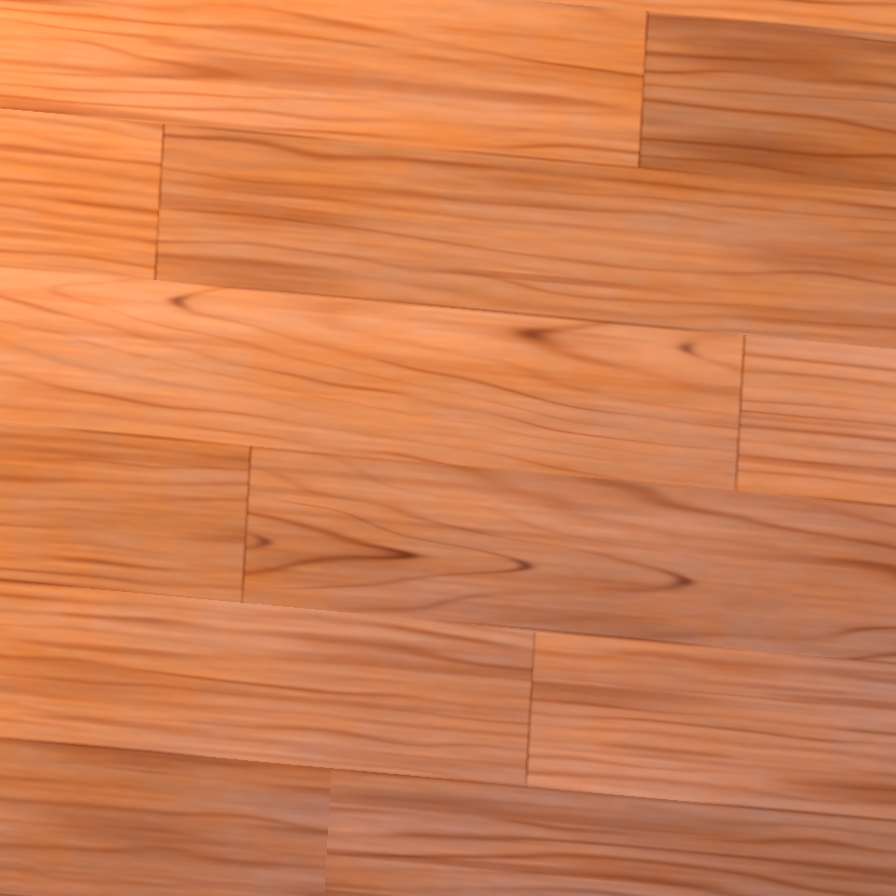
This texture is drawn by a three.js fragment shader. Its source:

```glsl
// Warm wooden floor: six slanted rows of planks with growth rings, knots and fine grain.
varying vec2 vUv;

const float ROW_HEIGHT = 0.1755;
const float ROW_START = -0.0545;   // top edge of row 0, measured downwards
const float ROW_SLOPE = 0.093;     // drop of the rows towards the right
const float JOINT_LEAN = 0.010;
const float SEAM_WIDTH = 0.0034;
const float EDGE_SOFTNESS = 0.0018;
const float RING_PITCH = 0.016;
const float RING_WIDTH = 0.0027;
const float RING_PHASE = 0.66;     // place of the dark line within one ring
const float TIP_RADIUS = 0.006;    // roundness of the ring tips
const float STREAK_DEPTH = 0.60;
const vec3 UMBER = vec3(0.70, 0.415, 0.245);
const vec3 PEACH = vec3(1.00, 0.625, 0.39);
const vec3 ROSE_SHIFT = vec3(0.01, 0.040, 0.115);
const vec3 PALE_SHIFT = vec3(0.00, 0.06, 0.13);
const vec3 RING_BURN = vec3(0.83, 0.70, 0.58);
const vec3 KNOT_BURN = vec3(0.60, 0.48, 0.47);
const vec3 SEAM_BURN = vec3(0.74, 0.62, 0.54);

float hash(vec2 p) {
  vec3 q = fract(vec3(p.xyx) * 0.1031);
  q += dot(q, q.yzx + 33.33);
  return fract((q.x + q.y) * q.z);
}

float noise(vec2 p) {
  vec2 i = floor(p);
  vec2 f = fract(p);
  f = f * f * (3.0 - 2.0 * f);
  return mix(mix(hash(i), hash(i + vec2(1.0, 0.0)), f.x),
             mix(hash(i + vec2(0.0, 1.0)), hash(i + vec2(1.0, 1.0)), f.x), f.y);
}

// Joint position, then tone of the left and right plank
vec3 rowTones(float row) {
  return row < 0.0 ? vec3(0.10, 0.80, 0.90)
       : row < 1.0 ? vec3(0.718, 0.84, 0.42)
       : row < 2.0 ? vec3(0.178, 0.78, 0.60)
       : row < 3.0 ? vec3(0.826, 0.82, 0.90)
       : row < 4.0 ? vec3(0.275, 0.48, 0.54)
       : row < 5.0 ? vec3(0.592, 0.58, 0.66)
       : vec3(0.365, 0.26, 0.36);
}

// Ring centre across the plank and ring tips per canvas width: left, right
vec4 rowGrain(float row) {
  return row < 1.0 ? vec4(0.65, 2.0, 0.70, 2.0)
       : row < 2.0 ? vec4(-0.60, 0.0, 1.50, 0.6)
       : row < 3.0 ? vec4(0.12, -6.0, 0.05, -2.0)
       : row < 4.0 ? vec4(-0.50, 1.0, 0.60, 6.0)
       : row < 5.0 ? vec4(1.60, 0.5, -0.60, -0.5)
       : vec4(0.50, 1.5, 1.40, -2.0);
}

float plankTone(float row, float along) {
  vec3 tones = rowTones(row);
  float blend = row > 4.5 ? 0.02 : EDGE_SOFTNESS;
  return mix(tones.y, tones.z, smoothstep(-blend, blend, along - tones.x));
}

void main() {
  // Plank layout
  float along = vUv.x;
  float down = 1.0 - vUv.y;
  float level = (down - ROW_SLOPE * along - ROW_START) / ROW_HEIGHT;
  float row = floor(level);
  float across = level - row;
  float leaning = along + JOINT_LEAN * (across - 0.5);
  float side = leaning - rowTones(row).x;
  float right = step(0.0, side);
  vec4 grains = rowGrain(row);
  vec2 grain = mix(grains.xy, grains.zw, right);
  vec2 seed = vec2(17.0 * row + 140.0, 31.0 * right + 9.0);
  float rowEdge = min(across, 1.0 - across) * ROW_HEIGHT;

  // Growth rings: nested arches, or near-straight lines when the centre is off the plank
  float a = (across - grain.x) * ROW_HEIGHT;
  float arched = smoothstep(3.0, 5.0, abs(grain.y));
  float pitch = RING_PITCH + 0.002 * abs(grain.y);
  float flatten = 1.0 - 0.6 * step(grain.y, 0.0) * smoothstep(0.25, 0.9, abs(across - grain.x));
  float rings = sqrt(a * a + TIP_RADIUS * TIP_RADIUS) / pitch + grain.y * along * flatten;
  rings += 1.3 * noise(vec2(along * 3.0, a * 14.0) + seed);
  rings += 0.5 * noise(vec2(along * 11.0, a * 50.0) + seed);
  float ringId = floor(rings);
  float phase = rings - ringId;
  float ringHash = hash(vec2(ringId + 60.0, seed.x + seed.y));
  float fade = smoothstep(0.2, 0.75, noise(vec2(along * 8.0, ringId * 3.0 + 80.0) + seed));
  float width = RING_WIDTH * mix(0.75, 1.35, fract(ringHash * 7.0));
  float lineOffset = (phase - RING_PHASE) * pitch / width;
  float line = exp(-lineOffset * lineOffset) * mix(0.25, 1.0, ringHash) * mix(0.2, 1.0, fade);
  float shade = smoothstep(0.05, RING_PHASE, phase) * (1.0 - smoothstep(RING_PHASE, 1.0, phase));

  // Small knots sit on some of the ring tips
  float knotAlong = (phase - RING_PHASE) / 0.09;
  float knot = exp(-knotAlong * knotAlong - a * a / 0.00004) * step(0.3, ringHash) * arched;

  // Long streaks and fine fibres
  float streak = smoothstep(0.60, 0.95, noise(vec2(along * 3.5, a * 85.0) + seed * 1.7));
  float fibre = noise(vec2(along * 12.0, a * 230.0) + seed) - 0.5;
  float pores = noise(vec2(along * 65.0, a * 260.0) + seed) - 0.5;
  float drift = noise(vec2(along * 2.5, a * 18.0) + seed * 2.3) - 0.5;
  float pale = noise(vec2(along * 4.0, a * 24.0) + seed * 3.1) - 0.5;

  // Plank tone, eased into the next row so that the edges stay soft
  float nextTone = plankTone(row + sign(across - 0.5), along);
  float ease = 0.5 * (1.0 - smoothstep(0.0, EDGE_SOFTNESS, rowEdge));
  float tone = mix(plankTone(row, leaning), nextTone, ease);
  tone += 0.26 * drift + 0.22 * fibre + 0.09 * pores - 0.26 * arched * (across - 0.5);

  // Colour: rosy lower right, and light falling off from the upper left
  vec3 color = mix(UMBER, PEACH, tone) + PALE_SHIFT * pale;
  color += ROSE_SHIFT * smoothstep(0.4, 0.95, 0.7 * down + 0.4 * along);
  float mottle = noise(vec2(along * 34.0, level * 14.0)) - 0.5;
  color += mottle * vec3(-0.02, 0.02, 0.06);
  color *= mix(vec3(1.0), RING_BURN, 0.72 * line + 0.22 * shade * ringHash);
  color *= mix(vec3(1.0), RING_BURN, STREAK_DEPTH * streak * (1.0 - 0.5 * arched));
  color *= mix(vec3(1.0), KNOT_BURN, 0.7 * knot);
  color *= 1.10 - 0.18 * along - 0.11 * down;

  // Soft, worn seams between rows and joints between plank ends
  float rowSeam = 1.0 - smoothstep(0.0, SEAM_WIDTH, rowEdge);
  float joint = 1.0 - smoothstep(0.0, SEAM_WIDTH, abs(side));
  float wear = 0.65 * smoothstep(0.2, 0.9, noise(vec2(along * 7.0, floor(level + 0.5) * 7.0 + 50.0)));
  float jointWear = row > 4.5 ? 0.0 : 0.3 + 0.4 * noise(vec2(level * 7.0, row + 20.0));
  color *= mix(vec3(1.0), SEAM_BURN, max(rowSeam * wear, joint * jointWear));

  gl_FragColor = vec4(clamp(color, 0.0, 1.0), 1.0);
}
```
